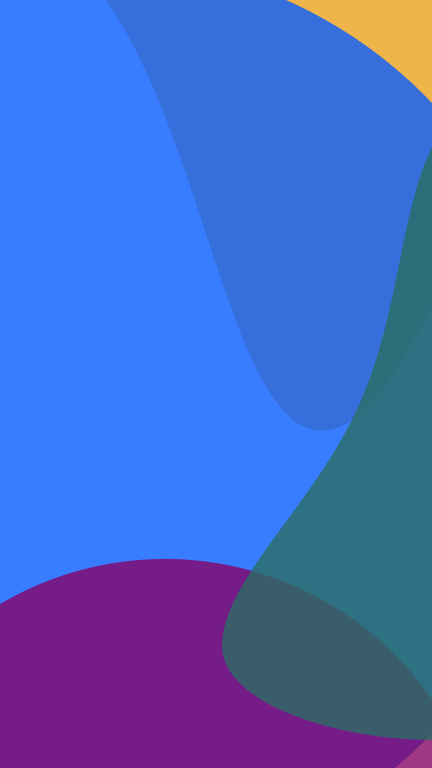
A WebGL 1 fragment shader for this background:

```glsl
precision highp float;
// Flat abstract background: overlapping discs and curved translucent blobs.

uniform vec2 u_resolution;

const float ASPECT = 0.5625;
const int STEPS = 32;

const vec3 ORANGE = vec3(0.94, 0.71, 0.29);
const vec3 BLUE = vec3(0.22, 0.49, 1.00);
const vec3 DEEP_BLUE = vec3(0.21, 0.43, 0.86);
const vec3 PURPLE = vec3(0.46, 0.11, 0.535);
const vec3 PINK = vec3(0.62, 0.22, 0.52);
const vec3 TEAL = vec3(0.17, 0.43, 0.39);
const float TEAL_OPACITY = 0.8;

// Antialiased coverage of a signed distance, negative inside.
float coverage(float dist, float pixel) {
  return clamp(0.5 - dist / pixel, 0.0, 1.0);
}

float discDistance(vec2 p, vec2 center, float radius) {
  return length(p - center) - radius;
}

float segmentDistance(vec2 p, vec2 a, vec2 b) {
  vec2 ab = b - a;
  float t = clamp(dot(p - a, ab) / dot(ab, ab), 0.0, 1.0);
  return length(p - a - ab * t);
}

vec2 bezier(vec2 a, vec2 b, vec2 c, vec2 d, float t) {
  float s = 1.0 - t;
  return s * s * s * a + 3.0 * s * s * t * b + 3.0 * s * t * t * c + t * t * t * d;
}

// Adds a cubic curve to an outline. field.x is the distance to the outline;
// field.y flips sign at each crossing of a ray cast to the left.
vec2 addCurve(vec2 field, vec2 p, vec2 a, vec2 b, vec2 c, vec2 d) {
  vec2 start = a;
  for (int i = 1; i <= STEPS; i++) {
    vec2 end = bezier(a, b, c, d, float(i) / float(STEPS));
    field.x = min(field.x, segmentDistance(p, start, end));
    if ((start.y > p.y) != (end.y > p.y)) {
      float crossing = mix(start.x, end.x, (p.y - start.y) / (end.y - start.y));
      if (crossing < p.x) field.y = -field.y;
    }
    start = end;
  }
  return field;
}

// Deep blue fold hanging from the top edge.
float foldDistance(vec2 p) {
  vec2 tip = vec2(0.419, 0.439);
  vec2 field = vec2(1.0);
  field = addCurve(field, p, vec2(0.138, 1.0), vec2(0.268, 0.814), vec2(0.302, 0.439), tip);
  field = addCurve(field, p, tip, vec2(0.475, 0.439), vec2(0.527, 0.531), vec2(0.563, 0.603));
  return field.x * field.y;
}

// Teal blob entering from the right edge.
float blobDistance(vec2 p) {
  vec2 waist = vec2(0.458, 0.453);
  vec2 nose = vec2(0.289, 0.160);
  vec2 field = vec2(1.0);
  field = addCurve(field, p, vec2(0.563, 0.809), vec2(0.518, 0.720), vec2(0.521, 0.577), waist);
  field = addCurve(field, p, waist, vec2(0.397, 0.332), vec2(0.291, 0.242), nose);
  field = addCurve(field, p, nose, vec2(0.289, 0.082), vec2(0.443, 0.0365), vec2(0.563, 0.0365));
  return field.x * field.y;
}

void main() {
  // Height-based canvas units
  vec2 p = gl_FragCoord.xy / u_resolution * vec2(ASPECT, 1.0);
  float pixel = 1.0 / u_resolution.y;

  float bigDisc = coverage(discDistance(p, vec2(0.1307, 0.4556), 0.5956), pixel);
  float lowDisc = coverage(discDistance(p, vec2(0.2148, -0.1497), 0.4219), pixel);
  float fold = coverage(foldDistance(p), pixel);
  float blob = coverage(blobDistance(p), pixel);

  // Layers from back to front
  vec3 color = mix(ORANGE, mix(BLUE, DEEP_BLUE, fold), bigDisc);
  color = mix(color, mix(PINK, PURPLE, bigDisc), lowDisc);
  color = mix(color, TEAL, blob * TEAL_OPACITY);
  gl_FragColor = vec4(color, 1.0);
}
```
